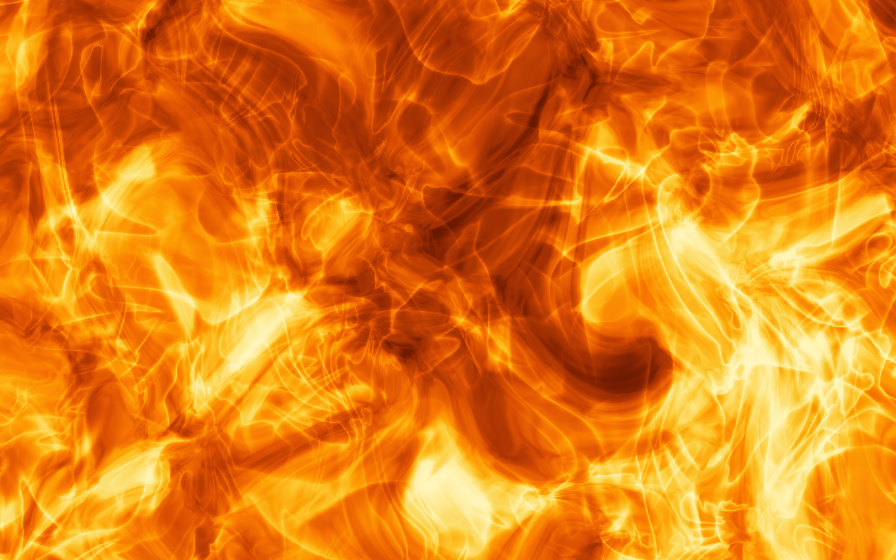
Write a Shadertoy shader that draws this texture.

```glsl
// A wall of fire: translucent flame sheets with bright, curled rims.
// Domain-warped gradient noise forms the sheets, broad glows set where the
// fire is hot or dim, and the summed heat is mapped through a fire palette.

const float TAU = 6.2832;
const int SHEET_LAYERS = 5;
const int WARP_STEPS = 5;

// Broad regions of the fire: centre x, centre y, radius, strength.
const vec4 HOT_REGIONS[5] = vec4[5](
    vec4(1.38, 0.25, 0.36, 1.30), vec4(0.20, 0.28, 0.28, 0.60),
    vec4(0.45, 0.47, 0.20, 0.55), vec4(1.24, 0.55, 0.20, 0.45),
    vec4(0.88, 0.03, 0.13, 0.90));
const vec4 DIM_REGIONS[6] = vec4[6](
    vec4(0.90, 0.74, 0.24, 0.85), vec4(0.75, 0.27, 0.20, 0.95),
    vec4(0.40, 0.82, 0.20, 0.45), vec4(1.55, 0.73, 0.15, 0.45),
    vec4(1.06, 0.45, 0.06, 1.50), vec4(0.03, 0.37, 0.08, 0.90));

// Fire colours from coolest to hottest, and the heat at which each peaks.
const vec3 FIRE_COLORS[8] = vec3[8](
    vec3(0.30, 0.05, 0.00), vec3(0.62, 0.18, 0.01),
    vec3(0.85, 0.30, 0.01), vec3(0.97, 0.46, 0.01),
    vec3(0.99, 0.63, 0.02), vec3(0.99, 0.78, 0.18),
    vec3(0.99, 0.88, 0.46), vec3(1.00, 0.97, 0.76));
const float FIRE_STOPS[8] = float[8](
    0.0, 0.06, 0.26, 0.53, 0.74, 0.88, 0.96, 1.0);

vec2 gradientAt(vec2 cell) {
    float angle = TAU * fract(sin(dot(cell, vec2(127.1, 311.7))) * 43758.5);
    return vec2(cos(angle), sin(angle));
}

// Gradient noise, roughly -0.7 to 0.7.
float gradientNoise(vec2 p) {
    vec2 i = floor(p), f = fract(p);
    vec2 u = f * f * f * (f * (f * 6.0 - 15.0) + 10.0);
    vec2 e = vec2(1.0, 0.0);
    float a = dot(gradientAt(i), f);
    float b = dot(gradientAt(i + e.xy), f - e.xy);
    float c = dot(gradientAt(i + e.yx), f - e.yx);
    float d = dot(gradientAt(i + e.xx), f - e.xx);
    return mix(mix(a, b, u.x), mix(c, d, u.x), u.y);
}

float fractalNoise(vec2 p, int octaves, float gain) {
    float sum = 0.0, amplitude = 1.0;
    for (int i = 0; i < octaves; i++) {
        sum += amplitude * gradientNoise(p);
        p = mat2(1.6, 1.2, -1.2, 1.6) * p + 3.7;
        amplitude *= gain;
    }
    return sum;
}

// Folds the plane with ever smaller eddies.
vec2 curlUp(vec2 p, float seed, float strength) {
    float frequency = 2.6;
    for (int i = 0; i < WARP_STEPS; i++) {
        vec2 s = p * frequency + seed;
        vec2 push = vec2(gradientNoise(s), gradientNoise(s + vec2(31.4, 17.8)));
        p += strength / frequency * push;
        frequency *= 1.9;
        strength *= 0.92;
    }
    return p;
}

// A rim that is crisp on one side and fades into the sheet on the other.
float flameRim(float phase, float fade) {
    float f = fract(phase);
    float edge = max(0.05, 0.8 * fwidth(phase));
    return max(exp(-f * fade), exp((f - 1.0) / edge));
}

float regionGlow(vec2 p, vec4 region) {
    vec2 d = (p - region.xy) / region.z;
    return region.w * exp(-dot(d, d));
}

float regionHeat(vec2 p) {
    float heat = 0.35 * (0.5 - p.y);
    for (int i = 0; i < 5; i++) heat += regionGlow(p, HOT_REGIONS[i]);
    for (int i = 0; i < 6; i++) heat -= regionGlow(p, DIM_REGIONS[i]);
    return heat;
}

vec3 fireColor(float heat) {
    vec3 color = FIRE_COLORS[0];
    for (int i = 1; i < 8; i++) {
        float t = (heat - FIRE_STOPS[i - 1]) / (FIRE_STOPS[i] - FIRE_STOPS[i - 1]);
        color = mix(color, FIRE_COLORS[i], clamp(t, 0.0, 1.0));
    }
    return color;
}

void mainImage(out vec4 fragColor, in vec2 fragCoord) {
    vec2 p = fragCoord / iResolution.y;

    // Large hot and dim regions with smoky, streaked mottling.
    vec2 smoke = curlUp(p, 5.3, 0.6);
    float region = regionHeat(smoke);
    float heat = region + 1.5 * fractalNoise(smoke * vec2(5.6, 4.6), 5, 0.62);

    // Overlapping sheets, each finer than the last and crisper where hot.
    float scale = 2.8, weight = 1.25 * mix(0.85, 1.35, smoothstep(-0.2, 1.0, region));
    for (int i = 0; i < SHEET_LAYERS; i++) {
        float seed = 11.7 * float(i + 1);
        vec2 q = curlUp(p, seed, 0.64) * vec2(1.15, 0.9) * scale + seed;
        float presence = smoothstep(-0.25, 0.35, gradientNoise(smoke * 5.0 - seed));
        float rim = flameRim(gradientNoise(q) * 2.1 + 0.37 * seed, 5.0);
        heat += weight * presence * (rim - 0.2);
        scale *= 1.5;
        weight *= 0.88;
    }

    // Even out the spread of heat before colouring.
    float spread = 1.0 / (1.0 + exp(-2.0 * (heat - 0.22)));
    fragColor = vec4(fireColor(spread), 1.0);
}
```
